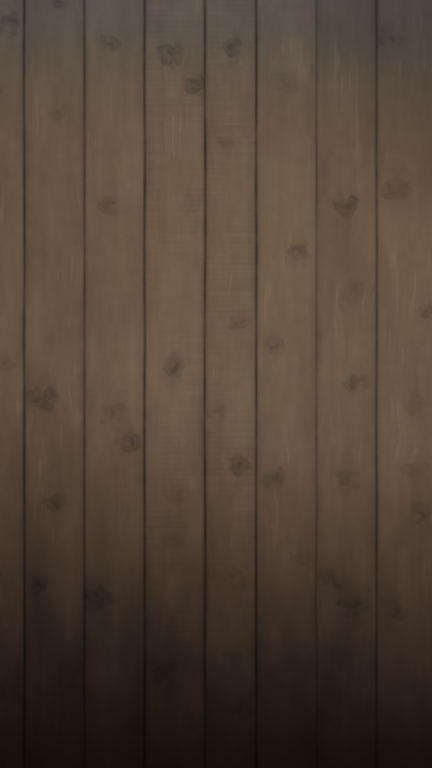
Reproduce this texture procedurally as a Shadertoy shader.

```glsl
// Dim wall of vertical brown boards with knots, soft grain, saw marks and dark seams.
#define SEAMS 7
#define FIRST_SEAM 0.056
#define BOARD_PITCH 0.1395
#define NARROWING 0.021
#define SEAM_WIDTH 0.0036
#define KNOT_SPACING 0.20
#define KNOT_CHANCE 0.74
#define SAW_PITCH 0.0122
#define LIT_WOOD vec3(0.437, 0.360, 0.291)
#define DARK_WOOD vec3(0.110, 0.075, 0.056)
#define HAZE vec3(0.345, 0.318, 0.295)

float hash(vec2 p) {
    vec3 q = fract(vec3(p.xyx) * 0.1031);
    q += dot(q, q.yzx + 33.33);
    return fract((q.x + q.y) * q.z);
}

float noise(vec2 p) {
    vec2 i = floor(p), f = fract(p);
    f = f * f * (3.0 - 2.0 * f);
    return mix(mix(hash(i), hash(i + vec2(1, 0)), f.x),
               mix(hash(i + vec2(0, 1)), hash(i + vec2(1, 1)), f.x), f.y);
}

float fbm(vec2 p) {
    float sum = 0.0, amp = 0.5;
    for (int i = 0; i < 4; i++) {
        sum += amp * noise(p);
        p = p * 2.03 + 17.3;
        amp *= 0.5;
    }
    return sum;
}

// Seams are evenly spaced, apart from one narrower board in the middle.
float seamX(float i) {
    return FIRST_SEAM + BOARD_PITCH * i - NARROWING * step(3.5, i);
}

// x: knot darkness, y: sideways bend of the grain around knots
vec2 knots(vec2 p, float board) {
    float left = seamX(board - 1.0), right = seamX(board);
    float row = floor(p.y / KNOT_SPACING);
    vec2 result = vec2(0.0);
    for (float k = -1.0; k <= 1.0; k++) {
        vec2 id = vec2(board * 7.0 + 3.0, row + k + 11.0);
        if (hash(id + 0.7) > KNOT_CHANCE) continue;
        vec2 center = vec2(mix(left, right, 0.15 + 0.7 * hash(id + 31.0)),
                           (row + k + hash(id + 57.0)) * KNOT_SPACING);
        float size = mix(0.012, 0.021, hash(id + 83.0));
        float strength = mix(0.35, 1.0, hash(id + 101.0));
        vec2 d = (p - center) / size;
        d += 1.5 * (vec2(noise(p * 60.0), noise(p * 60.0 + 40.0)) - 0.5);
        float r = length(d * vec2(0.85, 1.1));
        float core = exp(-2.2 * r * r);
        float ring = exp(-8.0 * (r - 1.15) * (r - 1.15)) * noise(p * 60.0 + 9.0);
        float halo = exp(-0.6 * dot(d * vec2(0.8, 0.5), d * vec2(0.8, 0.5)));
        result.x += strength * (0.20 * core + 0.15 * ring + 0.08 * halo);
        result.y += size * d.x * 0.6 * halo;
    }
    return result;
}

// Multiplier for the dark groove and the soft shade beside each seam
float seamShade(vec2 p) {
    float shade = 1.0;
    for (int i = 0; i < SEAMS; i++) {
        float n = float(i);
        float d = p.x - seamX(n) - 0.0015 * (noise(vec2(n * 9.0, p.y * 5.0)) - 0.5);
        // Grooves vary in depth from board to board and along their length
        float depth = n == 5.0 ? 0.14 : mix(0.23, 0.36, hash(vec2(n, 4.0)));
        depth *= 0.6 + 0.5 * noise(vec2(n * 5.0, p.y * 9.0))
                     + 0.3 * noise(vec2(n * 3.0, p.y * 45.0));
        shade *= 1.0 - depth * exp(-d * d / (SEAM_WIDTH * SEAM_WIDTH));
        shade *= 1.0 - 0.09 * exp(-abs(d) / 0.012);
    }
    return shade;
}

void mainImage(out vec4 fragColor, in vec2 fragCoord) {
    vec2 uv = fragCoord / iResolution.xy;
    vec2 p = fragCoord / iResolution.x;

    float board = 0.0;
    for (int i = 0; i < SEAMS; i++) board += step(seamX(float(i)), p.x);
    vec2 knot = knots(p, board);

    // Grain, blotches and pale wavering streaks
    vec2 g = vec2(p.x - knot.y, p.y) + board * vec2(3.7, 5.3);
    g.x += 0.010 * (noise(g * vec2(10.0, 14.0)) - 0.5);
    float grain = fbm(g * vec2(65.0, 7.0)) - 0.47;
    float blotch = fbm(g * vec2(14.0, 6.0)) - 0.47;
    float mottle = fbm(g * vec2(60.0, 45.0)) - 0.47;
    float streak = smoothstep(0.70, 0.95, noise(g * vec2(120.0, 18.0)))
                 * smoothstep(0.45, 0.8, noise(g * vec2(18.0, 7.0) + 8.0));
    float tone = 1.0 + 0.05 * (hash(vec2(board, 19.0)) - 0.5)
               + 0.10 * grain + 0.15 * blotch + 0.07 * mottle + 0.07 * streak;

    // Irregular cross-cut saw marks, clearest on the middle boards
    float cut = p.y + 0.002 * noise(p * vec2(20.0, 30.0));
    float saw = 0.4 * sin(6.2832 * cut / SAW_PITCH)
              + 1.6 * (noise(vec2(p.x * 9.0 + board, cut * 1.7 / SAW_PITCH)) - 0.5);
    float sawn = mix(0.25, 1.0, step(2.5, board) * step(board, 4.5));
    tone += 0.025 * sawn * saw * smoothstep(0.1, 0.8, noise(g * vec2(20.0, 9.0)));

    // Light fades to the floor and the sides; cool haze lies along the top
    float light = smoothstep(-0.03, 0.53, uv.y + 0.06 * (uv.x - 0.55) + 0.05 * blotch);
    light *= 1.0 - 0.45 * pow(abs(uv.x - 0.54), 2.0);
    vec3 color = mix(DARK_WOOD, LIT_WOOD, light);
    color = mix(color, HAZE, 0.8 * smoothstep(0.76, 1.03, uv.y));
    color *= 1.0 - 0.16 * smoothstep(0.6, 1.0, uv.x) * smoothstep(0.65, 1.0, uv.y);
    color *= mix(0.82, 1.0, smoothstep(0.0, 0.07, uv.y));

    color *= tone * (1.0 - min(knot.x, 0.45)) * seamShade(p);
    fragColor = vec4(clamp(color, 0.0, 1.0), 1.0);
}
```
